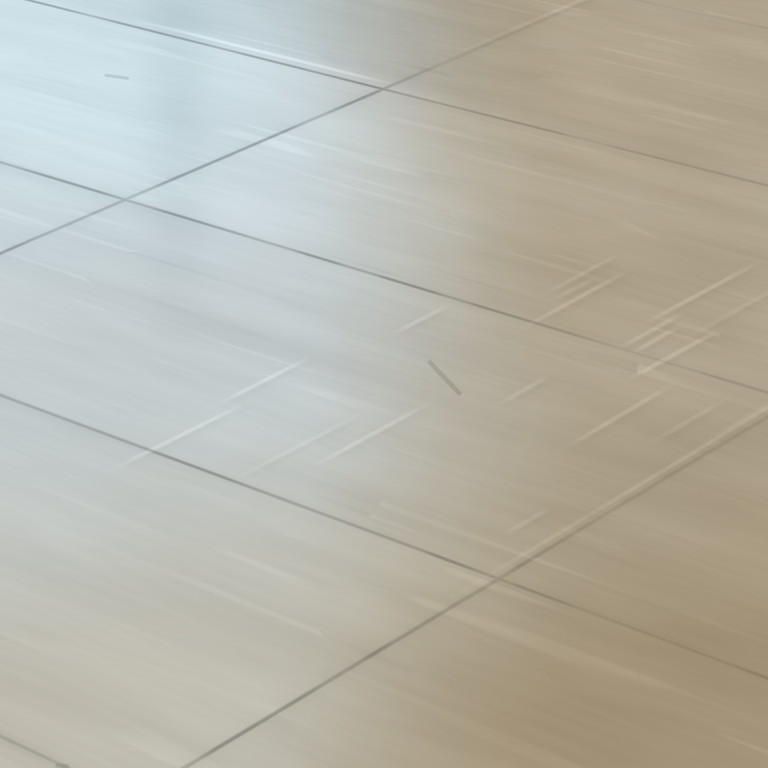
A Shadertoy shader for this texture:

```glsl
// Worn stone floor tiles in perspective, with a cool window glare fading to warm beige.

float hash(vec2 p) {
    vec3 q = fract(p.xyx * vec3(0.1031, 0.1030, 0.0973));
    q += dot(q, q.yzx + 33.33);
    return fract((q.x + q.y) * q.z);
}

float noise(vec2 p) {
    vec2 i = floor(p), f = fract(p);
    f = f * f * (3.0 - 2.0 * f);
    return mix(mix(hash(i), hash(i + vec2(1, 0)), f.x),
               mix(hash(i + vec2(0, 1)), hash(i + vec2(1, 1)), f.x), f.y);
}

float fbm(vec2 p) {
    float sum = 0.0, amp = 0.5;
    for (int i = 0; i < 4; i++) {
        sum += amp * noise(p);
        p = p * 2.03 + 17.3;
        amp *= 0.5;
    }
    return sum / 0.9375;
}

float segment(vec2 p, vec2 a, vec2 b) {
    vec2 d = b - a;
    return length(p - a - d * clamp(dot(p - a, d) / dot(d, d), 0.0, 1.0));
}

// Smooth stroke of the given half width, at distance d
float stroke(float d, float halfWidth) {
    float px = 1.0 / iResolution.y;
    return 1.0 - smoothstep(max(halfWidth - px, 0.0), halfWidth + px, d);
}

// Window light on the left, bare stone on the right
vec3 floorLight(vec2 p) {
    float wobble = fbm(p * 4.0) - 0.5;
    vec3 cool = mix(vec3(0.745, 0.735, 0.685), vec3(0.77, 0.80, 0.805),
                    smoothstep(0.08, 0.5, p.y - 0.15 * p.x + 0.1 * wobble));
    float glare = smoothstep(0.5, 0.92, p.y + 0.1 * wobble) * (1.0 - smoothstep(0.15, 0.65, p.x));
    cool = mix(cool, vec3(0.82, 0.895, 0.925), glare);
    cool -= 0.04 * exp(-pow((p.x - 0.23) / 0.045, 2.0)) * smoothstep(0.45, 0.85, p.y);
    vec3 warm = mix(vec3(0.655, 0.595, 0.49), vec3(0.68, 0.635, 0.55),
                    smoothstep(0.0, 0.55, p.y + 0.35 * (0.8 - p.x)));
    float edge = 0.61 - 0.25 * pow(p.y - 0.5, 2.0) + 0.12 * wobble;
    return mix(cool, warm, smoothstep(edge - 0.24, edge + 0.16, p.x));
}

void mainImage(out vec4 fragColor, in vec2 fragCoord) {
    vec2 p = fragCoord / iResolution.xy;

    // Perspective: both joint directions meet the horizon; t counts tiles
    float depth = 2.396 + 0.0624 * p.x - p.y;
    vec2 scale = depth / vec2(6.3, 3.12);
    vec2 t = vec2(0.789 - 0.3005 * p.x - p.y, 0.670 + 0.4289 * p.x - p.y) / scale;
    vec2 tile = floor(t);

    vec3 col = floorLight(p);
    float right = smoothstep(0.5, 0.8, p.x);

    // Tile tone, dimmer far row, streaked and cloudy stone
    col += 0.016 * (hash(tile + 7.0) - 0.5);
    col -= 0.05 * (1.0 - smoothstep(-1.12, -0.98, t.x)) * (1.0 - right);
    float streaks = fbm(t * vec2(9.0, 2.2) + tile * 5.7);
    float clouds = fbm(t * vec2(3.0, 4.0) + 31.0);
    col += 0.055 * (streaks - 0.5) + mix(0.03, 0.07, right) * (clouds - 0.5) * vec3(0.9, 1.0, 1.1);
    col += 0.014 * (noise(t * vec2(75.0, 14.0)) - 0.5);

    // Fine light and dark scuffs along the grain
    float scuff = smoothstep(0.74, 0.92, noise(t * vec2(38.0, 5.0) + 3.0));
    float fade = noise(t * vec2(4.0, 6.0) + 50.0);
    col += scuff * fade * mix(0.035, -0.02, step(0.55, noise(t * 3.0)));

    // Joints: distances in canvas units, worn thin toward the right
    vec2 joint = abs(t - round(t)) * scale * vec2(0.96, 0.92);
    float wear = 0.6 + 0.4 * smoothstep(0.25, 0.65, noise(p * 17.0));
    float longJoint = stroke(joint.x, 0.0016) * mix(1.0, 0.42, right);
    longJoint *= 1.0 - 0.55 * step(1.5, abs(round(t.x)));
    float crossJoint = stroke(joint.y, 0.0018) * mix(0.95, 0.3, right);
    crossJoint *= 1.0 - 0.65 * smoothstep(0.45, 0.6, p.x) * step(0.6, p.y);
    col *= 1.0 - 0.23 * wear * max(longJoint, crossJoint);
    col -= 0.02 * exp(-min(joint.x, joint.y) / 0.007) * (1.0 - 0.5 * right);

    // Bright rims beside the joints
    float farRim = stroke(abs(t.x + 1.045) * scale.x, 0.0022) * smoothstep(-0.55, -0.35, t.y)
                 * (1.0 - smoothstep(-0.08, 0.02, t.y));
    float crossRim = stroke(abs(t.y - round(t.y) + 0.012) * scale.y, 0.002) * right;
    col += 0.07 * farRim + 0.045 * crossRim * wear;

    // Scratches across the grain, each lit on one side and shaded on the other
    for (int i = 0; i < 18; i++) {
        vec2 seed = vec2(float(i), 4.0);
        vec2 c = vec2(mix(-0.45, 0.95, hash(seed)), mix(0.42, 1.0, hash(seed + 11.0)));
        float reach = mix(0.08, 0.26, hash(seed + 23.0));
        vec2 q = (t - c) * vec2(1.0, scale.y);
        q.y += 0.012 * q.x * (hash(seed + 37.0) - 0.5);
        float taper = 1.0 - smoothstep(0.3, 1.0, abs(q.x) / reach);
        float lit = stroke(abs(q.y), 0.0022) * taper;
        float shade = exp(-abs(q.y - 0.005) / 0.004) * taper;
        col += mix(0.02, 0.065, hash(seed + 41.0)) * lit - 0.02 * shade;
    }

    // Dark nicks
    float nick = stroke(segment(p, vec2(0.56, 0.528), vec2(0.598, 0.488)), 0.003);
    nick = max(nick, stroke(segment(p, vec2(0.138, 0.902), vec2(0.166, 0.898)), 0.002));
    nick = max(nick, stroke(segment(p, vec2(0.075, 0.003), vec2(0.087, 0.002)), 0.003));
    col *= 1.0 - 0.11 * nick;

    fragColor = vec4(clamp(col, 0.0, 1.0), 1.0);
}
```
